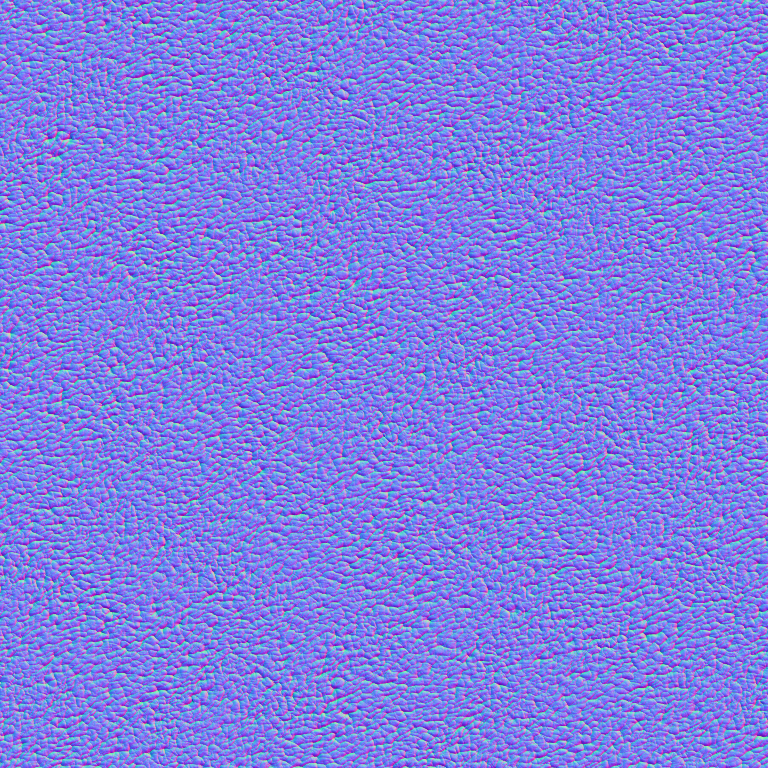
Write a three.js fragment shader that draws this texture map.

```glsl
varying vec2 vUv;

const vec2 WIDE_GRAIN = vec2(96.0, 163.0);   // cells across and up
const vec2 TALL_GRAIN = vec2(160.0, 98.0);
const vec2 FINE_GRAIN = vec2(225.0, 250.0);
const float WIDE_SHEAR = 0.22;               // creases rise to the right
const float TALL_SHEAR = 0.22;
const float WIDE_DEPTH = 0.0056;
const float TALL_DEPTH = 0.0039;
const float FINE_DEPTH = 0.0009;
const float LEAN = 0.32;                     // steeper right-hand faces
const float LEVEL_SPREAD = 0.25;             // uneven grain heights
const float PLATEAU = 1.4;                   // flatter grain tops
const float WARP = 0.0018;
const float SAMPLE_STEP = 0.0008;
const float CREASE_SHADE = 0.55;
const float BLUE_LEVEL = 0.96;

vec3 hash3(vec2 cell) {
  vec3 p = fract(cell.xyx * vec3(0.1031, 0.1030, 0.0973));
  p += dot(p, p.yxz + 33.33);
  return fract((p.xxy + p.yzz) * p.zyx);
}

// Leaning, flat-topped domes that meet in narrow creases
float grain(vec2 q) {
  vec2 cell = floor(q);
  vec2 local = q - cell;
  float nearest = 8.0;
  for (int y = -1; y <= 1; y++) {
    for (int x = -1; x <= 1; x++) {
      vec2 offset = vec2(float(x), float(y));
      vec3 rnd = hash3(cell + offset);
      vec2 v = local - offset - rnd.xy;
      float d = length(v) + LEAN * v.x;
      nearest = min(nearest, d * d + LEVEL_SPREAD * rnd.z);
    }
  }
  return -pow(nearest, PLATEAU);
}

// Broad, irregular patches from layered sines, about -1 to 1
float patches(vec2 p) {
  vec2 w = p + 0.06 * sin(p.yx * vec2(17.0, 13.0) + vec2(1.3, 4.1));
  float s = sin(w.x * 19.0 + w.y * 7.0 + 0.6);
  s += sin(w.y * 23.0 - w.x * 9.0 + 2.4);
  s += 0.8 * sin(w.x * 41.0 - w.y * 15.0 + 5.2);
  s += 0.7 * sin(w.x * 27.0 + w.y * 53.0 + 3.7);
  return s / 2.6;
}

// Gentle bends plus ragged grain edges
vec2 warp(vec2 p) {
  vec2 bend = sin(p.yx * vec2(47.0, 39.0) + p * 21.0 + vec2(0.4, 2.9));
  bend += 0.6 * sin(p.yx * vec2(131.0, 117.0) - p * 83.0 + vec2(3.1, 1.7));
  bend += 0.4 * sin(p.yx * vec2(383.0, 347.0) + p * 211.0 + 3.0 * bend.yx);
  return p + WARP * bend;
}

float height(vec2 p, float wideDepth, float tallDepth) {
  vec2 w = warp(p);
  vec2 wide = vec2(w.x, w.y - WIDE_SHEAR * w.x) * WIDE_GRAIN;
  vec2 tall = vec2(w.x - TALL_SHEAR * w.y, w.y) * TALL_GRAIN;
  return wideDepth * grain(wide + 47.0)
       + tallDepth * grain(tall + 71.0)
       + FINE_DEPTH * grain(p * FINE_GRAIN + 13.0);
}

void main() {
  // Balance of wide and tall creases, and overall relief
  float tallShare = smoothstep(-0.8, 1.0, patches(vUv));
  float relief = 1.0 + 0.15 * patches(vUv.yx * 1.3 + 2.7);
  float wideDepth = WIDE_DEPTH * relief * mix(1.1, 0.8, tallShare);
  float tallDepth = TALL_DEPTH * relief * mix(0.4, 1.15, tallShare);

  // Heights around the point
  vec2 e = vec2(SAMPLE_STEP, 0.0);
  float here = height(vUv, wideDepth, tallDepth);
  float right = height(vUv + e.xy, wideDepth, tallDepth);
  float left = height(vUv - e.xy, wideDepth, tallDepth);
  float above = height(vUv + e.yx, wideDepth, tallDepth);
  float below = height(vUv - e.yx, wideDepth, tallDepth);

  // Slope and hollowness by differences
  vec2 slope = vec2(right - left, above - below) / (2.0 * SAMPLE_STEP);
  float hollow = max(right + left + above + below - 4.0 * here, 0.0) / SAMPLE_STEP;

  // Pack the surface normal as colour, darker in the creases
  vec3 normal = normalize(vec3(-slope, 1.0));
  normal.z *= BLUE_LEVEL / (1.0 + CREASE_SHADE * hollow);
  gl_FragColor = vec4(normal * 0.5 + 0.5, 1.0);
}
```
